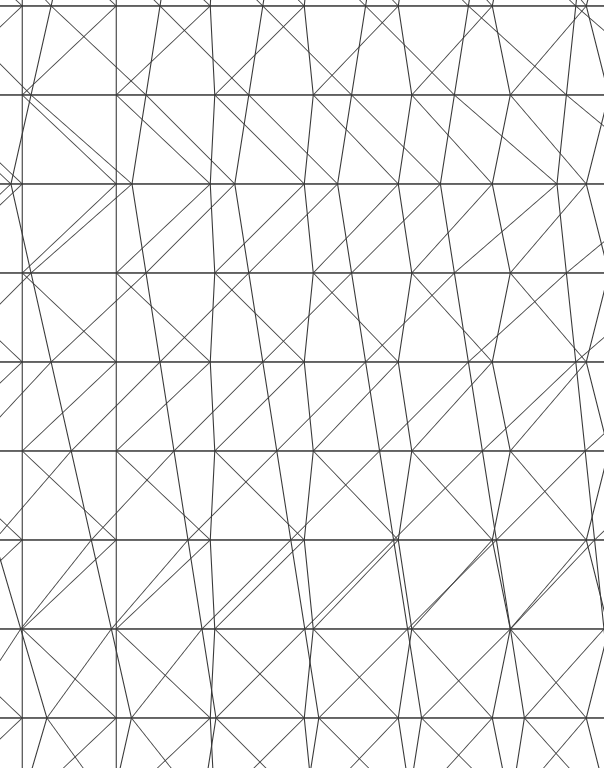
Reproduce this pattern procedurally as a WebGL 2 fragment shader.

```glsl
#version 300 es
precision highp float;
// Two skewed triangle meshes of thin grey lines sharing ruled rows on white.
// Each mesh is a set of nodes per row; folding the row coordinate with a
// triangle wave mirrors its strands and diagonals. One row height is one unit.

uniform vec2 u_resolution;
out vec4 fragColor;

const vec3 PAPER = vec3(1.0);
const vec3 INK = vec3(0.22);

const float ROWS = 8.629;          // rows over the canvas height
const float FIRST_FOLD = 2.067;    // row where both folds begin, from the top

const float RULE_WIDTH = 0.0172;   // line widths in row heights
const float STRAND_WIDTH = 0.0122;
const float DIAGONAL_WIDTH = 0.0092;

const float ZIGZAG_START = 0.25;   // zigzag mesh, folds at every row
const float ZIGZAG_STEP = 1.0562;
const float ZIGZAG_STRETCH = 0.0506;

const float SLANT_START = 1.483;   // slanted mesh, folds every six rows
const float SLANT_STEP = 1.155;
const float SLANT_SHIFT = 0.1573;
const float SLANT_FOLD = 6.0;
const float BEND_LEFT = 0.205;     // fanning of the outer strands
const float BEND_RIGHT = 0.155;

// Triangle wave rising from 0 to span and back.
float fold(float v, float span) {
    return span - abs(mod(v, 2.0 * span) - span);
}

// Share of a pixel covered by a line, also for lines thinner than a pixel.
float coverage(float dist, float width, float pixel) {
    vec2 edges = (dist + vec2(0.5, -0.5) * width) / pixel;
    edges = clamp(edges, -0.5, 0.5);
    return edges.x - edges.y;
}

// Distance to a line that runs from x0 to x1 over one row.
float lineDistance(float x, float t, float x0, float x1) {
    return abs(x - mix(x0, x1, t)) / length(vec2(1.0, x1 - x0));
}

float zigzagNode(float i, float level) {
    return ZIGZAG_START + ZIGZAG_STEP * i + level * ZIGZAG_STRETCH * max(i - 1.0, 0.0);
}

float slantNode(float j, float level) {
    float bend = BEND_LEFT * max(-j, 0.0) - BEND_RIGHT * max(j - 3.0, 0.0);
    float along = 2.0 * level / SLANT_FOLD - 1.0;
    return SLANT_START + SLANT_STEP * j + SLANT_SHIFT * level + bend * along;
}

void addLine(inout float paperLeft, float dist, float width, float pixel) {
    paperLeft *= 1.0 - coverage(dist, width, pixel);
}

void main() {
    float pixel = ROWS / u_resolution.y;
    float x = gl_FragCoord.x * pixel;
    float v = ROWS - gl_FragCoord.y * pixel - FIRST_FOLD;
    float paperLeft = 1.0;

    // Ruled rows
    addLine(paperLeft, abs(v - round(v)), RULE_WIDTH, pixel);

    // Zigzag mesh
    float zig = fold(v, 1.0);
    for (int n = -1; n <= 6; n++) {
        float i = float(n);
        float odd = zigzagNode(i, 1.0);
        float strand = lineDistance(x, zig, zigzagNode(i, 0.0), odd);
        float diagonal = lineDistance(x, zig, zigzagNode(i + 1.0, 0.0), odd);
        addLine(paperLeft, strand, STRAND_WIDTH, pixel);
        addLine(paperLeft, diagonal, DIAGONAL_WIDTH, pixel);
    }

    // Slanted mesh
    float slant = fold(v, SLANT_FOLD);
    float level = min(floor(slant), SLANT_FOLD - 1.0);
    float t = slant - level;
    for (int n = -3; n <= 5; n++) {
        float j = float(n);
        float next = slantNode(j, level + 1.0);
        float strand = lineDistance(x, t, slantNode(j, level), next);
        float diagonal = lineDistance(x, t, slantNode(j + 1.0, level), next);
        addLine(paperLeft, strand, STRAND_WIDTH, pixel);
        addLine(paperLeft, diagonal, DIAGONAL_WIDTH, pixel);
    }

    fragColor = vec4(mix(INK, PAPER, paperLeft), 1.0);
}
```
